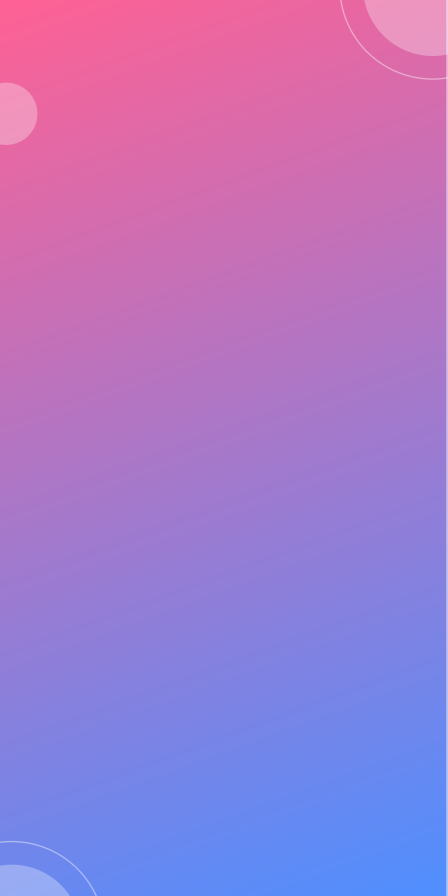
Give the GLSL for this background, as a Shadertoy shader.

```glsl
// Coverage of a filled disc with a soft edge one pixel wide
float disc(vec2 p, vec2 center, float radius, float pixel) {
    return clamp(0.5 - (length(p - center) - radius) / pixel, 0.0, 1.0);
}

// Coverage of a thin circular outline
float ring(vec2 p, vec2 center, float radius, float pixel) {
    float edge = abs(length(p - center) - radius);
    return clamp(0.5 - (edge - 0.0015) / pixel, 0.0, 1.0);
}

// Disc surrounded by a concentric outline, as an opacity
float haloDisc(vec2 p, vec2 center, float pixel) {
    return 0.3 * disc(p, center, 0.156, pixel)
         + 0.42 * ring(p, center, 0.2075, pixel);
}

void mainImage(out vec4 fragColor, in vec2 fragCoord) {
    // One unit is the canvas width
    float pixel = 1.0 / iResolution.x;
    vec2 p = fragCoord * pixel;
    float top = iResolution.y * pixel;

    // Slanted gradient from the top left corner to the bottom right
    vec2 slope = vec2(0.364, 1.0);
    float blend = dot(vec2(p.x, top - p.y), slope) / dot(vec2(1.0, top), slope);
    vec3 pink = vec3(1.0, 0.38, 0.58);
    vec3 blue = vec3(0.31, 0.56, 1.0);
    vec3 color = mix(pink, blue, blend);

    // Translucent white circles in the corners and on the left side
    float veil = haloDisc(p, vec2(0.966, top + 0.031), pixel)
               + haloDisc(p, vec2(0.026, -0.086), pixel)
               + 0.3 * disc(p, vec2(0.0140, top - 0.254), 0.0695, pixel);
    color = mix(color, vec3(1.0), veil);

    // Thin light line down the right edge
    float rim = clamp((p.x - 0.9961) / pixel + 0.5, 0.0, 1.0);
    color = mix(color, vec3(1.0), 0.5 * rim);

    fragColor = vec4(color, 1.0);
}
```
